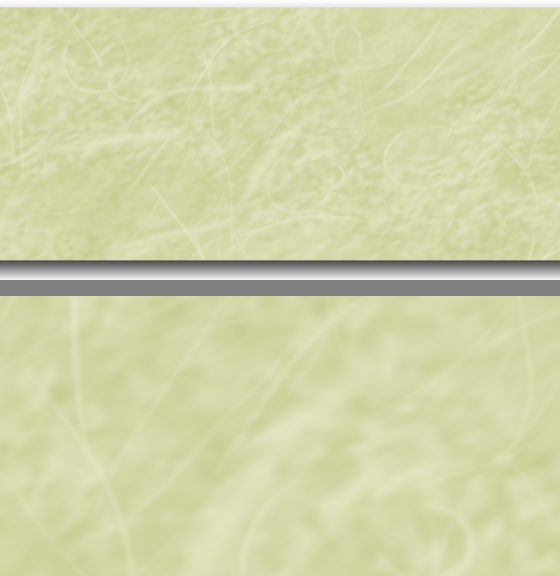
Top, the full canvas; bottom, a detail of the centre.
A Shadertoy shader for this texture:

```glsl
const vec3 PIT = vec3(0.74, 0.76, 0.49);
const vec3 PULP = vec3(0.91, 0.92, 0.81);
const float PAPER_BOTTOM = 0.070;
const float PAPER_TOP = 0.974;

float hash1(float n) {
    return fract(sin(n * 12.9898 + 4.137) * 43758.545);
}

float hash2(vec2 p) {
    vec3 q = fract(vec3(p.xyx) * 0.1031);
    q += dot(q, q.yzx + 33.33);
    return fract((q.x + q.y) * q.z);
}

float noise(vec2 p) {
    vec2 cell = floor(p), f = fract(p);
    f = f * f * (3.0 - 2.0 * f);
    float low = mix(hash2(cell), hash2(cell + vec2(1, 0)), f.x);
    float high = mix(hash2(cell + vec2(0, 1)), hash2(cell + vec2(1, 1)), f.x);
    return mix(low, high, f.y);
}

float fbm(vec2 p) {
    float sum = 0.0, gain = 0.5;
    for (int i = 0; i < 4; i++) {
        sum += gain * noise(p);
        p = mat2(1.6, 1.2, -1.2, 1.6) * p + 17.3;
        gain *= 0.5;
    }
    return sum / 0.9375;
}

// Coordinates along and across a direction
vec2 alongAxis(vec2 p, float angle) {
    vec2 axis = vec2(cos(angle), sin(angle));
    return vec2(dot(p, axis), dot(p, vec2(-axis.y, axis.x)));
}

// Bent, slightly wavy strand that tapers at both ends
float fibre(vec2 p, float angle, float reach, float bend, float width) {
    vec2 q = alongAxis(p, angle);
    float phase = q.x * 15.0 + angle * 9.0;
    float curve = bend * q.x * q.x + 0.009 * sin(phase);
    float slope = 2.0 * bend * q.x + 0.135 * cos(phase);
    float d = (q.y - curve) / (width * sqrt(1.0 + slope * slope));
    return exp(-d * d) * (1.0 - smoothstep(0.45 * reach, reach, abs(q.x)));
}

// Open loop of a curled strand
float curl(vec2 p, float radius, float facing, float width) {
    vec2 q = alongAxis(p, facing) * vec2(1.0, 1.25);
    float angle = atan(q.y, q.x);
    float d = (length(q) - radius * (1.0 + 0.12 * sin(2.0 * angle + facing))) / width;
    return exp(-d * d) * (1.0 - smoothstep(1.4, 2.9, abs(angle)));
}

// Layer of scattered strands, mostly rising to the right
float strands(vec2 p, int count, float seed, float reach, float width, float strength) {
    float light = 0.0;
    for (int i = 0; i < count; i++) {
        float id = seed + float(i) * 7.0;
        vec2 centre = vec2(2.1 * hash1(id) - 0.05, hash1(id + 1.0));
        float angle = 0.6 + 1.1 * (hash1(id + 2.0) - 0.5);
        if (i % 4 == 0) angle += 1.2;
        float size = reach * mix(0.5, 1.2, hash1(id + 3.0));
        float bend = 3.2 * (hash1(id + 4.0) - 0.5);
        float thick = width * (0.65 + 2.2 * pow(hash1(id + 5.0), 7.0));
        float glow = strength * mix(0.4, 1.0, hash1(id + 6.0));
        light += (1.0 - light) * glow * fibre(p - centre, angle, size, bend, thick);
    }
    return light;
}

float curls(vec2 p, int count) {
    float light = 0.0;
    for (int i = 0; i < count; i++) {
        float id = 611.0 + float(i) * 5.0;
        vec2 centre = vec2(2.0 * hash1(id), mix(0.15, 0.85, hash1(id + 1.0)));
        float radius = mix(0.035, 0.13, hash1(id + 2.0));
        light = max(light, 0.5 * curl(p - centre, radius, 6.28 * hash1(id + 3.0), 0.007));
    }
    return light;
}

vec3 paper(vec2 p) {
    // Cloudy pulp, diagonal streaks and fine mottling
    vec2 warped = p + 0.03 * vec2(noise(p * 9.0), noise(p * 9.0 + 31.0));
    float cloud = fbm(p * 3.0 + 5.0) - 0.5;
    float streak = fbm(alongAxis(warped, 0.6) * vec2(8.0, 26.0) + 60.0) - 0.5;
    float grain = noise(alongAxis(warped, 0.5) * vec2(42.0, 62.0) + 90.0) - 0.5;
    float roughness = mix(0.14, 0.36, smoothstep(0.3, 0.7, noise(p * 3.5 + 40.0)));
    float tone = 0.51 + 0.34 * cloud + 0.36 * streak + roughness * grain;

    // Faint, clear and curled strands
    float light = strands(warped, 75, 11.0, 0.22, 0.006, 0.28);
    light = max(light, strands(p, 32, 1203.0, 0.32, 0.0075, 0.68));
    light = max(light, curls(p, 6));
    light *= 0.85 + 0.5 * streak;
    tone += (1.0 - tone) * light;
    return mix(PIT, PULP, clamp(tone, 0.0, 1.0));
}

void mainImage(out vec4 fragColor, in vec2 fragCoord) {
    vec2 p = fragCoord / iResolution.y;
    float soft = 0.75 / iResolution.y;

    // Pale margin above, deep cast shadow below
    float halo = smoothstep(1.0, PAPER_TOP, p.y);
    float depth = clamp(1.0 - p.y / PAPER_BOTTOM, 0.0, 1.0);
    float backdrop = p.y > 0.5 ? mix(0.99, 0.92, halo) : mix(0.28, 0.95, depth);

    float sheet = smoothstep(-soft, soft, p.y - PAPER_BOTTOM)
                * smoothstep(-soft, soft, PAPER_TOP - p.y);
    fragColor = vec4(mix(vec3(backdrop), paper(p), sheet), 1.0);
}
```
